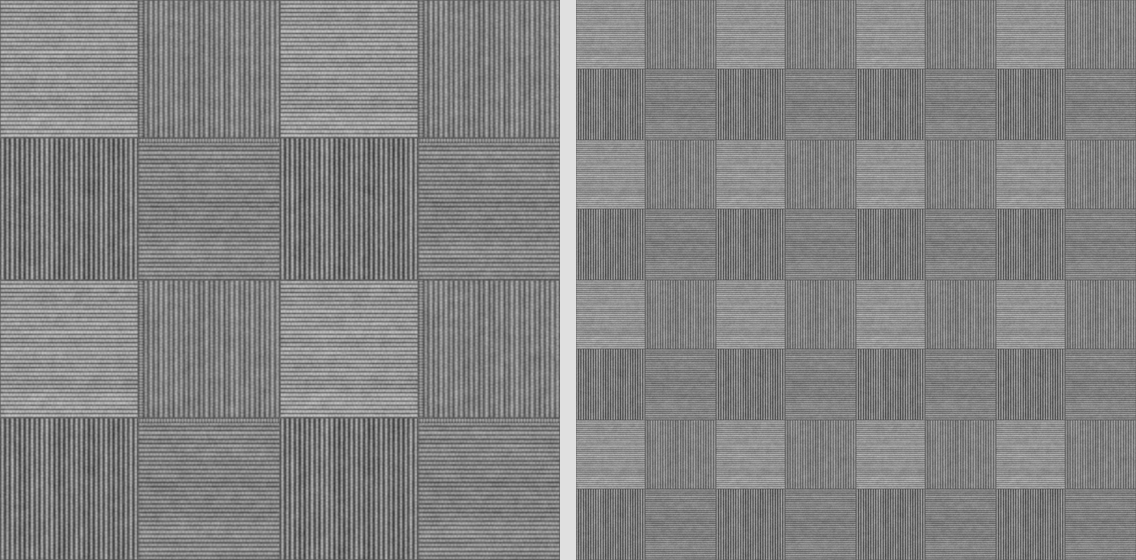
Left: one tile. Right: repeated 2 by 2.
This pattern is drawn by a WebGL 2 fragment shader. Its source:

```glsl
#version 300 es
precision highp float;
// Ribbed grey carpet squares laid quarter-turned: four kinds of square form a block,
// and the block repeats twice each way. Each square is a run of rounded cords with
// uneven yarn tone, beaded stitches, a dark seam and a stitched selvedge.

uniform vec2 u_resolution;
out vec4 outColor;

const float BLOCKS = 2.0;                    // blocks across and down
const vec2 SPLIT = vec2(0.494, 0.508);       // where a block divides into squares
const float CORDS_UPRIGHT = 28.0;            // cords per square
const float CORDS_LEVEL = 33.0;
const float BEADS = 44.0;                    // stitches along a cord
const float BEAD_DEPTH = 0.025;
const float CORD_VARIATION = 0.07;           // tone change from cord to cord
const float YARN_VARIATION = 0.06;           // tone change along a cord
const float GRAIN_CELLS = 300.0;
const float GRAIN_DEPTH = 0.07;
const float SEAM_HALF_WIDTH = 0.0013;        // canvas units
const float SEAM_TONE = 0.35;
const float SEAM_STRENGTH = 0.65;
const float SELVEDGE_WIDTH = 0.009;          // canvas units
const float SELVEDGE_STITCHES = 48.0;

// Groove tone, ridge tone and ridge sharpness of each square
const vec3 DARK_UPRIGHT = vec3(0.30, 0.63, 1.05);
const vec3 MID_LEVEL = vec3(0.39, 0.61, 0.85);
const vec3 LIGHT_LEVEL = vec3(0.43, 0.69, 0.65);
const vec3 MID_UPRIGHT = vec3(0.37, 0.61, 0.95);

const float TAU = 6.2831853;

float hash(vec2 p) {
    vec3 q = fract(vec3(p.xyx) * 0.1031);
    q += dot(q, q.yzx + 33.33);
    return fract((q.x + q.y) * q.z);
}

// Value noise that wraps after a whole number of cells
float wrappedNoise(vec2 p, float period) {
    vec2 cell = floor(p);
    vec2 f = fract(p);
    f = f * f * (3.0 - 2.0 * f);
    vec2 a = mod(cell, period);
    vec2 b = mod(cell + 1.0, period);
    float low = mix(hash(a), hash(vec2(b.x, a.y)), f.x);
    float high = mix(hash(vec2(a.x, b.y)), hash(b), f.x);
    return mix(low, high, f.y);
}

// Contrast left in a wave too fine for the pixel grid
float resolved(float cycles, float pixel) {
    return 1.0 - smoothstep(0.35, 0.8, cycles * pixel);
}

void main() {
    vec2 uv = gl_FragCoord.xy / u_resolution;
    float pixel = 1.0 / min(u_resolution.x, u_resolution.y);

    // Find the square within the block, and the place within the square
    vec2 block = fract(uv * BLOCKS);
    vec2 side = step(SPLIT, block);
    vec2 size = mix(SPLIT, 1.0 - SPLIT, side);
    vec2 local = (block - side * SPLIT) / size;
    bool upright = side.x == side.y;
    bool middle = side.x > 0.5;
    vec3 kind = upright ? (middle ? MID_UPRIGHT : DARK_UPRIGHT)
                        : (middle ? MID_LEVEL : LIGHT_LEVEL);
    float across = upright ? local.x : local.y;
    float along = upright ? local.y : local.x;
    float cords = upright ? CORDS_UPRIGHT : CORDS_LEVEL;
    float squareSeed = 17.0 + 53.0 * side.x + 101.0 * side.y;

    // Rounded cords
    float cord = floor(across * cords);
    float wave = 0.5 - 0.5 * cos(TAU * across * cords);
    float ridge = pow(wave, kind.z);
    ridge = mix(0.5, ridge, resolved(cords * BLOCKS * 2.0, pixel));
    float tone = mix(kind.x, kind.y, ridge);

    // Uneven yarn and beaded stitches
    tone += CORD_VARIATION * (hash(vec2(cord, squareSeed)) - 0.5);
    float yarn = wrappedNoise(vec2(along * 16.0, cord + squareSeed + 0.5), 512.0);
    tone += YARN_VARIATION * (yarn - 0.5);
    float beadPhase = along * BEADS + 0.5 * mod(cord, 2.0);
    tone += BEAD_DEPTH * cos(TAU * beadPhase) * ridge * resolved(BEADS * BLOCKS * 2.0, pixel);

    // Stitched selvedge on the left or top edge of the middle-toned squares
    float edge = (upright ? local.x * size.x : (1.0 - local.y) * size.y) / BLOCKS;
    float selvedge = 1.0 - smoothstep(SELVEDGE_WIDTH - pixel, SELVEDGE_WIDTH + pixel, edge);
    selvedge *= middle ? 1.0 : 0.0;
    float stitch = cos(TAU * along * SELVEDGE_STITCHES)
                 * resolved(SELVEDGE_STITCHES * BLOCKS * 2.0, pixel);
    float band = 0.5 - 0.5 * cos(TAU * edge / SELVEDGE_WIDTH);
    tone = mix(tone, 0.43 + 0.13 * band + 0.06 * stitch, 0.8 * selvedge);

    // Dark seams between squares
    vec2 gap = min(local, 1.0 - local) * size / BLOCKS;
    float seam = 1.0 - smoothstep(SEAM_HALF_WIDTH - 0.5 * pixel,
                                  SEAM_HALF_WIDTH + pixel, min(gap.x, gap.y));
    tone = mix(tone, SEAM_TONE, SEAM_STRENGTH * seam);

    // Fibre grain over everything
    float grain = wrappedNoise(uv * GRAIN_CELLS, GRAIN_CELLS) - 0.5;
    tone += GRAIN_DEPTH * grain * resolved(GRAIN_CELLS * 0.5, pixel);

    outColor = vec4(vec3(clamp(tone, 0.0, 1.0)), 1.0);
}
```
